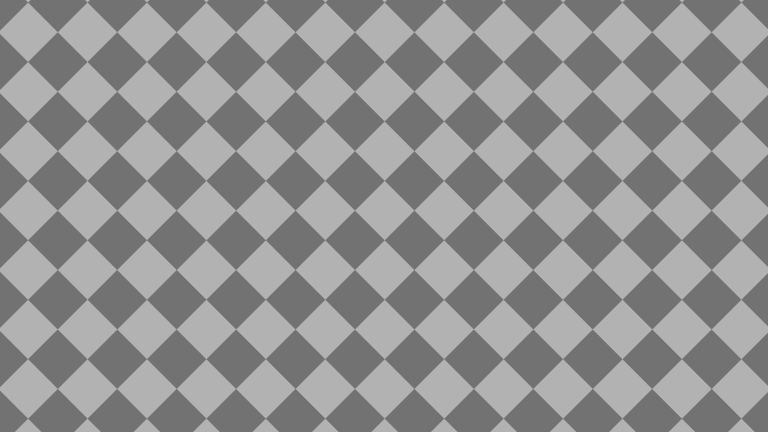
Give the GLSL for this pattern, as a Shadertoy shader.

```glsl
// Flat two-tone grey checkerboard standing on its corners.
// A square lattice repeats one light diamond, drawn from its distance
// function; the dark ground left between forms the matching diamonds.

const vec3 DARK_GREY = vec3(0.447);
const vec3 LIGHT_GREY = vec3(0.698);

// Diamond width and repeat distance, in canvas heights.
const float PERIOD = 0.1376;
// Centre of one light diamond, measured from the canvas centre.
const vec2 LATTICE_ORIGIN = vec2(0.0017, 0.0125);

// Offset of a point from the nearest lattice centre.
vec2 repeatCell(vec2 point, float period) {
    return (fract(point / period + 0.5) - 0.5) * period;
}

// Signed distance to the edge of a square standing on its corner.
float diamondDistance(vec2 point, float halfWidth) {
    return (abs(point.x) + abs(point.y) - halfWidth) * inversesqrt(2.0);
}

// Coverage of a shape, smoothed over one pixel.
float coverage(float signedDistance, float pixelSize) {
    return clamp(0.5 - signedDistance / pixelSize, 0.0, 1.0);
}

void mainImage(out vec4 fragColor, in vec2 fragCoord) {
    float pixelSize = 1.0 / iResolution.y;
    vec2 point = (fragCoord - 0.5 * iResolution.xy) * pixelSize;

    vec2 cell = repeatCell(point - LATTICE_ORIGIN, PERIOD);
    float edge = diamondDistance(cell, 0.5 * PERIOD);

    vec3 color = mix(DARK_GREY, LIGHT_GREY, coverage(edge, pixelSize));
    fragColor = vec4(color, 1.0);
}
```
